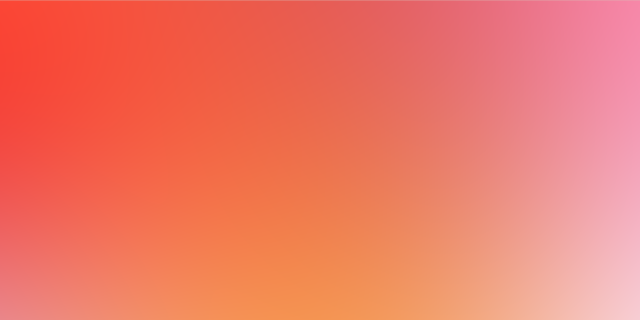
Reproduce this background procedurally as a WebGL 2 fragment shader.

```glsl
#version 300 es
precision highp float;
// Soft mesh gradient: red and orange on the left, pink and pale rose on the right.

// Mesh colours, left to right, for the top, middle and bottom rows
#define TOP_RED      vec3(0.985, 0.275, 0.208)
#define TOP_CORAL    vec3(0.930, 0.348, 0.285)
#define TOP_ROSE     vec3(0.898, 0.385, 0.400)
#define TOP_PINK     vec3(0.968, 0.530, 0.660)
#define MID_RED      vec3(0.950, 0.302, 0.275)
#define MID_ORANGE   vec3(0.949, 0.420, 0.278)
#define MID_SALMON   vec3(0.915, 0.475, 0.375)
#define MID_PINK     vec3(0.957, 0.635, 0.725)
#define LOW_MAUVE    vec3(0.918, 0.525, 0.540)
#define LOW_ORANGE   vec3(0.960, 0.570, 0.338)
#define LOW_APRICOT  vec3(0.953, 0.612, 0.390)
#define LOW_PALE     vec3(0.970, 0.805, 0.830)

// How much the mesh flattens out towards the sides
const vec2 EASE = vec2(0.5, 0.25);

uniform vec2 u_resolution;
out vec4 fragColor;

// Smooth cubic through four evenly spaced colours, t in 0..1
vec3 cubicThrough(vec3 a, vec3 b, vec3 c, vec3 d, float t) {
    float s = 3.0 * t;
    float s1 = s - 1.0, s2 = s - 2.0, s3 = s - 3.0;
    return -a * s1 * s2 * s3 / 6.0 + b * s * s2 * s3 / 2.0
           - c * s * s1 * s3 / 2.0 + d * s * s1 * s2 / 6.0;
}

// Smooth parabola through three evenly spaced colours, t in 0..1
vec3 parabolaThrough(vec3 a, vec3 b, vec3 c, float t) {
    float s = 2.0 * t - 1.0;
    return b + 0.5 * s * (c - a) + s * s * (0.5 * (a + c) - b);
}

void main() {
    vec2 uv = gl_FragCoord.xy / u_resolution;
    vec2 p = mix(uv, smoothstep(0.0, 1.0, uv), EASE);

    // Blend along each row, then from the bottom row to the top
    vec3 top = cubicThrough(TOP_RED, TOP_CORAL, TOP_ROSE, TOP_PINK, p.x);
    vec3 mid = cubicThrough(MID_RED, MID_ORANGE, MID_SALMON, MID_PINK, p.x);
    vec3 low = cubicThrough(LOW_MAUVE, LOW_ORANGE, LOW_APRICOT, LOW_PALE, p.x);
    vec3 color = parabolaThrough(low, mid, top, p.y);

    // Faint pale hairline along the top edge
    float rim = 1.0 - smoothstep(0.001, 0.005, 1.0 - uv.y);
    color = mix(color, vec3(0.85, 0.75, 0.72), 0.3 * rim);

    fragColor = vec4(clamp(color, 0.0, 1.0), 1.0);
}
```
